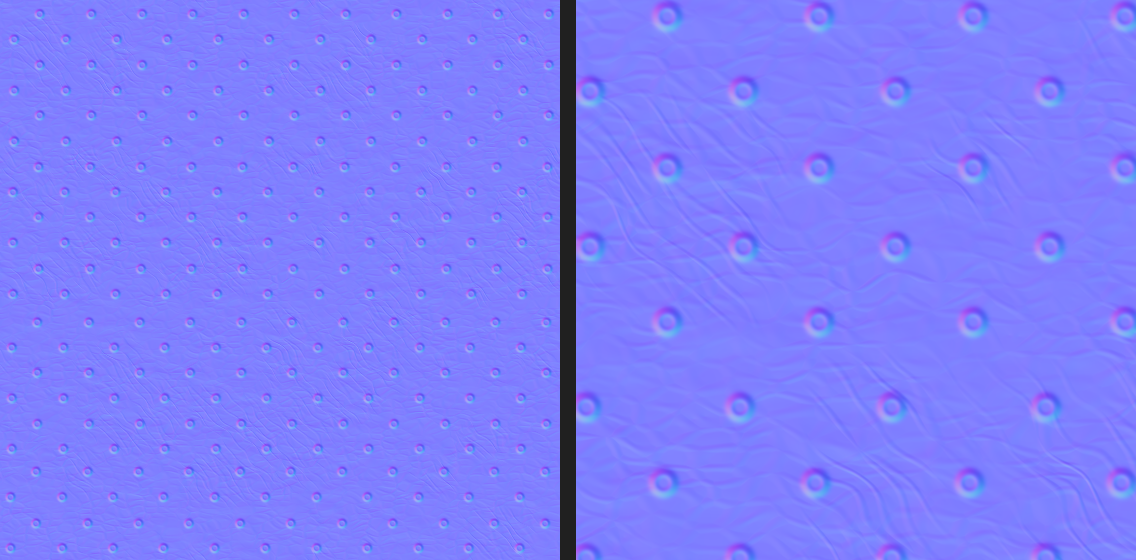
Left: the whole. Right: its middle third, enlarged.
Reproduce this texture map procedurally as a Shadertoy shader.

```glsl
// Tangent-space normal map of perforated leather: 11 columns by 22 staggered rows
// of small round pits over fine grain. The grain is a height field of wrapped
// cellular creases and value noise; its slope is added to the slope of the pits.

float hash(vec2 p) {
    return fract(sin(dot(p, vec2(127.1, 311.7))) * 43758.5453);
}

// Value noise that wraps after `period` cells.
float noise(vec2 p, vec2 period) {
    vec2 cell = floor(p), f = fract(p);
    f = f * f * (3.0 - 2.0 * f);
    vec2 lo = mod(cell, period), hi = mod(cell + 1.0, period);
    return mix(mix(hash(lo), hash(vec2(hi.x, lo.y)), f.x),
               mix(hash(vec2(lo.x, hi.y)), hash(hi), f.x), f.y);
}

// Gap between the two nearest cell centres: zero along the creases.
float creaseGap(vec2 p, vec2 period) {
    vec2 cell = floor(p), f = fract(p);
    float nearest = 9.0, second = 9.0;
    for (int j = -1; j <= 1; j++)
    for (int i = -1; i <= 1; i++) {
        vec2 o = vec2(i, j);
        vec2 id = mod(cell + o, period);
        float d = length(o + 0.1 + 0.8 * vec2(hash(id), hash(id + 57.3)) - f);
        second = min(second, max(nearest, d));
        nearest = min(nearest, d);
    }
    return second - nearest;
}

float leatherHeight(vec2 uv) {
    // Wobble the cells so that the creases wander.
    vec2 warp = vec2(noise(uv * 40.0, vec2(40.0)),
                     noise(uv * 40.0 + 17.0, vec2(40.0))) - 0.5;
    vec2 p = uv + warp * vec2(0.012, 0.010);

    // Flat pebbles, with creases that fade in and out.
    float depth = 0.25 + 0.95 * noise(uv * 32.0 + 5.0, vec2(32.0));
    float h = 0.00018 * depth * smoothstep(0.0, 0.5, creaseGap(p * vec2(44.0, 84.0), vec2(44.0, 84.0)));

    // Sparse long creases falling to the right.
    vec2 slant = vec2(p.x, p.x + p.y) * vec2(18.0, 46.0);
    float sparse = smoothstep(0.5, 0.8, noise(uv * 14.0 + 3.0, vec2(14.0)));
    h += 0.0002 * sparse * smoothstep(0.0, 0.3, creaseGap(slant, vec2(18.0, 46.0)));

    // Soft unevenness, wider than it is tall.
    h += 0.0006 * noise(p * vec2(36.0, 64.0), vec2(36.0, 64.0));
    h += 0.00015 * noise(p * vec2(90.0, 140.0), vec2(90.0, 140.0));
    return h;
}

// Offset from the nearest pit centre, in canvas units.
vec2 pitOffset(vec2 uv) {
    float down = (1.0 - uv.y) * 22.0;
    float row = floor(down);
    float band = floor(row / 6.0);

    // Every six rows the punching slips a little to the left; one band sits low.
    float x = uv.x * 11.0 - 0.788 + 0.5 * mod(row, 2.0) + 0.024 * band;
    float column = floor(x + 0.5);
    x -= column + 0.02 * (hash(vec2(column, 3.0)) - 0.5);
    float y = down - row - 0.55 - 0.04 * (hash(vec2(row, 8.0)) - 0.5);
    y -= band == 2.0 ? 0.1 : 0.0;
    return vec2(x / 11.0, -y / 22.0);
}

float bump(float r, float centre, float width) {
    float d = (r - centre) / width;
    return exp(-d * d);
}

void mainImage(out vec4 fragColor, in vec2 fragCoord) {
    vec2 uv = fragCoord / iResolution.xy;

    // Grain slope by finite differences.
    float e = 0.001;
    float h = leatherHeight(uv);
    vec2 slope = vec2(leatherHeight(uv + vec2(e, 0.0)) - h,
                      leatherHeight(uv + vec2(0.0, e)) - h) / e;

    // Pit: steep outer wall, then a slightly raised floor.
    vec2 offset = pitOffset(uv);
    float r = length(offset);
    float wall = 0.46 * bump(r, 0.0072, 0.0024) - 0.24 * bump(r, 0.0038, 0.0014);
    slope *= smoothstep(0.004, 0.009, r);
    slope += wall * offset / max(r, 0.0001);

    vec3 normal = normalize(vec3(-slope, 1.0));
    fragColor = vec4(0.5 + 0.5 * normal, 1.0);
}
```
